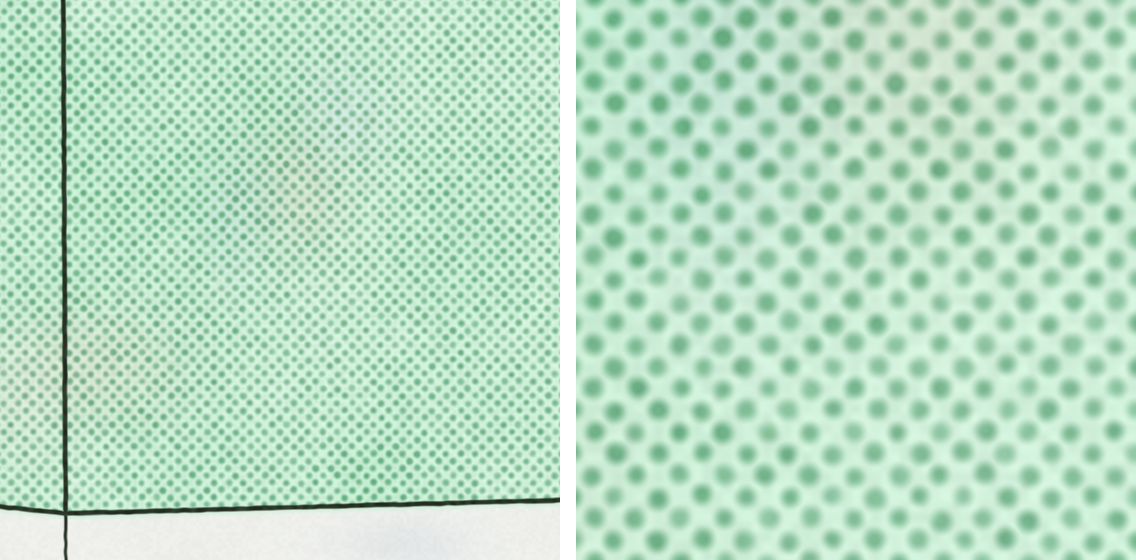
Left, the full canvas; right, a detail of the centre.
Write a Shadertoy shader that draws this texture.

```glsl
// Green halftone dots on a pale tinted sheet, with dark ruled lines and a bare paper margin
#define DOT_COLUMNS 38.6
#define DOT_ANCHOR vec2(0.486, 0.578)
#define DOT_RADIUS 0.29
#define DOT_SOFTNESS 0.22
#define RULE_HALF_WIDTH 0.0042
#define CORNER vec2(0.117, 0.083)
#define TINT_COLOR vec3(0.800, 0.940, 0.845)
#define DOT_COLOR vec3(0.430, 0.695, 0.530)
#define PAPER_COLOR vec3(0.935, 0.940, 0.925)
#define INK_COLOR vec3(0.110, 0.150, 0.100)
#define STAIN_COLOR vec3(0.880, 0.880, 0.820)

float hash(vec2 p) {
    vec3 q = fract(p.xyx * vec3(0.1031, 0.1030, 0.0973));
    q += dot(q, q.yzx + 33.33);
    return fract((q.x + q.y) * q.z);
}

float noise(vec2 p) {
    vec2 i = floor(p), f = fract(p);
    f = f * f * (3.0 - 2.0 * f);
    float low = mix(hash(i), hash(i + vec2(1, 0)), f.x);
    float high = mix(hash(i + vec2(0, 1)), hash(i + vec2(1, 1)), f.x);
    return mix(low, high, f.y);
}

float fbm(vec2 p) {
    float sum = 0.0, weight = 0.5;
    for (int i = 0; i < 4; i++) {
        sum += weight * noise(p);
        p = p * 2.03 + 17.1;
        weight *= 0.5;
    }
    return sum / 0.9375;
}

float spot(vec2 p, vec2 center, vec2 size) {
    vec2 d = (p - center) / size;
    return exp(-dot(d, d));
}

// Ink coverage of the diagonal screen; each dot varies in place, size and weight
float halftone(vec2 uv, float pixel) {
    vec2 p = (uv - DOT_ANCHOR) * DOT_COLUMNS;
    vec2 grid = vec2(p.x + p.y, p.x - p.y);
    vec2 home = floor(grid + 0.5);
    float soft = max(DOT_SOFTNESS, pixel * DOT_COLUMNS);
    float ink = 0.0;
    for (int y = -1; y <= 1; y++)
    for (int x = -1; x <= 1; x++) {
        vec2 id = home + vec2(x, y);
        vec2 jitter = vec2(hash(id + 120.3), hash(id + 251.7)) - 0.5;
        float radius = DOT_RADIUS + 0.06 * (hash(id + 377.1) - 0.5);
        float weight = 0.78 + 0.32 * hash(id + 463.9);
        float d = length(grid - id - 0.13 * jitter);
        ink = max(ink, weight * (1.0 - smoothstep(radius - soft, radius + soft, d)));
    }
    return ink;
}

float stroke(float d, float halfWidth, float soft) {
    return 1.0 - smoothstep(halfWidth - soft, halfWidth + soft, abs(d));
}

void mainImage(out vec4 fragColor, in vec2 fragCoord) {
    vec2 uv = fragCoord / iResolution.xy;
    float pixel = 1.0 / min(iResolution.x, iResolution.y);
    float soft = max(0.0022, pixel);

    // Border bends at the corner; both rules waver slightly
    float slope = uv.x < CORNER.x ? -0.105 : 0.027;
    float waver = 0.0016 * (noise(uv * 70.0) - 0.5);
    float border = uv.y - CORNER.y - slope * (uv.x - CORNER.x) + waver;
    float side = uv.x - CORNER.x + 0.004 * (uv.y - CORNER.y) + waver;

    // Broad changes of tone, with warm and cool faded areas
    float cloud = fbm(uv * 6.0 + 3.0);
    float fibre = noise(uv * 170.0 + 40.0) - 0.5;
    float warm = spot(uv, vec2(0.54, 0.66), vec2(0.10, 0.13))
               + spot(uv, vec2(0.17, 0.35), vec2(0.16, 0.11))
               + 0.6 * spot(uv, vec2(0.03, 0.28), vec2(0.10, 0.12));
    float cool = spot(uv, vec2(0.42, 0.62), vec2(0.07, 0.12))
               + spot(uv, vec2(0.61, 0.80), vec2(0.08, 0.10));
    float faded = clamp(warm * (0.35 + 0.6 * cloud), 0.0, 1.0);

    // Tinted, screened field
    vec3 field = mix(TINT_COLOR, STAIN_COLOR, 0.75 * faded);
    field = mix(field, vec3(0.80, 0.89, 0.88), 0.5 * clamp(cool, 0.0, 1.0));
    vec3 dotColor = mix(DOT_COLOR, vec3(0.51, 0.67, 0.54), 0.7 * faded);
    float ink = halftone(uv, pixel) * (0.83 + 0.30 * cloud);
    field = mix(field, dotColor, clamp(ink, 0.0, 1.0));
    field += (cloud - 0.5) * vec3(-0.10, -0.03, -0.07) + 0.05 * fibre;

    // Bare margin with faint grey smudges and a green fringe under the border
    float smudge = spot(uv, vec2(0.72, 0.03), vec2(0.12, 0.05));
    vec3 margin = PAPER_COLOR + 0.03 * (cloud - 0.5) + 0.025 * fibre;
    margin -= smudge * cloud * vec3(0.08, 0.07, 0.04);
    margin = mix(margin, TINT_COLOR, 0.7 * smoothstep(-0.016, -0.004, border));
    vec3 color = mix(margin, field, smoothstep(-soft, soft, border));

    // Ruled lines: the upright one thins below the border
    float sideWidth = RULE_HALF_WIDTH * mix(0.65, 1.0, smoothstep(-0.01, 0.01, border));
    float rules = max(stroke(border, RULE_HALF_WIDTH, soft), stroke(side, sideWidth, soft));
    float wear = 0.88 + 0.12 * noise(uv * 110.0 + 9.0);
    color = mix(color, INK_COLOR, rules * wear);

    fragColor = vec4(clamp(color, 0.0, 1.0), 1.0);
}
```
